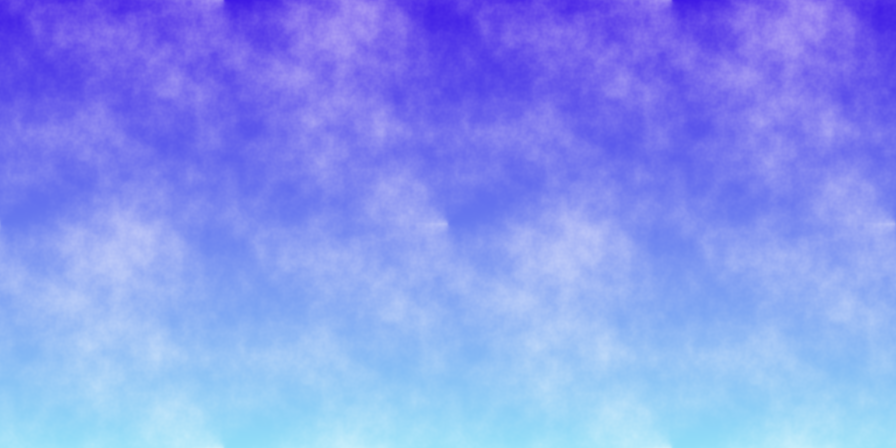
Write a Shadertoy shader that draws this texture.

```glsl
const float TAU = 6.2831853;

// Unit gradient at a lattice node; nodes wrap on a half-drop repeat
vec2 nodeGradient(vec2 node, float cells) {
    float halfCells = 0.5 * cells;
    float drop = floor(node.y / halfCells) * halfCells;
    node = vec2(mod(node.x - drop, cells), node.y - drop);
    float angle = TAU * fract(sin(dot(node, vec2(127.1, 311.7))) * 43758.5) + 3.8;
    return vec2(cos(angle), sin(angle));
}

float gradientNoise(vec2 p, float cells) {
    p *= cells;
    vec2 i = floor(p), f = p - i;
    vec2 u = f * f * f * (f * (f * 6.0 - 15.0) + 10.0);
    vec2 e = vec2(1.0, 0.0);
    float a = dot(nodeGradient(i, cells), f);
    float b = dot(nodeGradient(i + e.xy, cells), f - e.xy);
    float c = dot(nodeGradient(i + e.yx, cells), f - e.yx);
    float d = dot(nodeGradient(i + e.xx, cells), f - e.xx);
    return mix(mix(a, b, u.x), mix(c, d, u.x), u.y);
}

float wisps(vec2 p) {
    float sum = 0.0, amplitude = 0.27, cells = 4.0;
    for (int octave = 0; octave < 6; octave++) {
        sum += amplitude * gradientNoise(p, cells);
        amplitude *= octave == 0 ? 0.85 : 0.66;
        cells *= 2.0;
    }
    return sum;
}

// Broad cloud banks with the same half-drop repeat
float cloudBanks(vec2 p) {
    return 0.07 * cos(2.0 * TAU * (p.x - 0.78))
         + 0.14 * cos(TAU * (p.x - 0.74)) * cos(TAU * (p.y + 0.09));
}

// Sharp pinch at each repeat origin: bright to the left, dark streak above
float pinch(vec2 p) {
    vec2 d = fract(p + 0.5) - 0.5;
    if (abs(d.x) + abs(d.y) > 0.5) d -= 0.5 * sign(d);
    float r = length(d);
    float lobe = dot(d, vec2(-0.9, 0.1)) / (r + 0.005) * exp(-13.0 * r);
    float streak = exp(-abs(d.x) * 70.0 - abs(d.y) * 12.0) * smoothstep(0.0, 0.02, d.y);
    float glint = exp(-abs(d.y) * 120.0 + min(d.x, 0.0) * 20.0) * smoothstep(0.005, -0.005, d.x);
    return 0.22 * lobe - 0.15 * streak + 0.2 * glint;
}

void mainImage(out vec4 fragColor, in vec2 fragCoord) {
    vec2 p = fragCoord / iResolution.y;
    vec2 fromOrigin = p - vec2(0.5, 0.0);

    // Sky from cyan horizon to violet zenith
    vec3 horizon = vec3(0.57, 0.87, 0.97);
    vec3 zenith = vec3(0.24, 0.09, 0.90);
    vec3 sky = mix(horizon, zenith, p.y);

    // Translucent white clouds
    float density = cloudBanks(p) + wisps(fromOrigin) + pinch(fromOrigin);
    float cover = 0.75 * smoothstep(-0.36, 0.72, density);
    fragColor = vec4(mix(sky, vec3(1.0), cover), 1.0);
}
```
